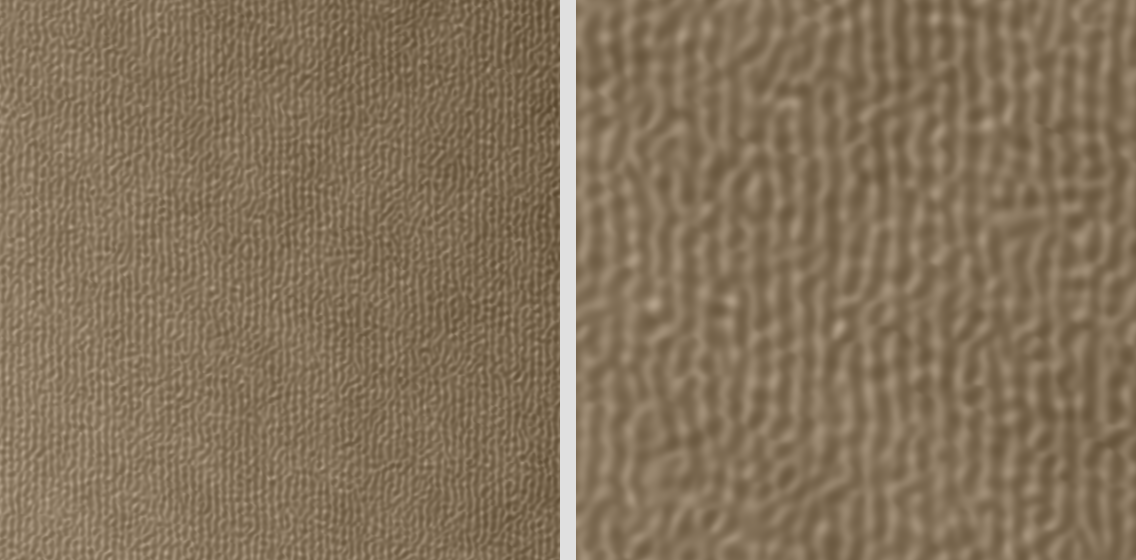
Left: the whole. Right: its middle third, enlarged.
A WebGL 1 fragment shader for this texture:

```glsl
precision highp float;
// Draws a tan ribbed fabric: fine vertical cords broken up into short, slanted, soft-edged grains.

uniform vec2 u_resolution;

const float TAU = 6.2831853;
const float RIB_COUNT = 71.0;        // cords across the canvas
const float RIBS_PER_CELL = 1.5;     // size of a grain cell, in cords
const vec3 CLOTH = vec3(0.516, 0.445, 0.350);
const vec3 LIGHT_TINT = vec3(1.0, 1.0, 1.02);

vec3 hash3(vec2 p) {
  vec3 h = fract(p.xyx * vec3(0.1031, 0.1030, 0.0973));
  h += dot(h, h.yxz + 33.33);
  return fract((h.xxy + h.yzz) * h.zyx);
}

vec2 unitVector(float turns) {
  return vec2(cos(TAU * turns), sin(TAU * turns));
}

// Smooth value noise in -1..1
float valueNoise(vec2 p) {
  vec2 cell = floor(p);
  vec2 f = fract(p);
  f = f * f * (3.0 - 2.0 * f);
  float low = mix(hash3(cell).x, hash3(cell + vec2(1.0, 0.0)).x, f.x);
  float high = mix(hash3(cell + vec2(0.0, 1.0)).x, hash3(cell + 1.0).x, f.x);
  return 2.0 * mix(low, high, f.y) - 1.0;
}

// One short wave packet as a phasor; its ridges lean right by the angle lean
vec2 grain(vec2 offset, float lean, float phase, float frequency) {
  float envelope = exp(-4.0 * dot(offset, offset));
  vec2 across = vec2(cos(lean), -sin(lean));
  return envelope * unitVector(frequency * dot(offset, across) + phase);
}

// Cellular sum of wave packets, two in every cell, with leans in the given range
vec2 grainField(vec2 p, float frequency, vec2 leanRange) {
  vec2 cell = floor(p);
  vec2 total = vec2(0.0);
  for (int j = -1; j <= 1; j++) {
    for (int i = -1; i <= 1; i++) {
      vec2 id = cell + vec2(float(i), float(j));
      for (int k = 0; k < 2; k++) {
        vec2 seed = id + 137.0 * float(k);
        vec3 place = hash3(seed + 11.0);
        vec3 style = hash3(seed + 71.0);
        float lean = mix(leanRange.x, leanRange.y, style.x);
        float pitch = frequency * mix(0.85, 1.15, style.z);
        total += grain(p - id - place.xy, lean, style.y, pitch);
      }
    }
  }
  return total;
}

// Regular cords as a phasor, wavering slightly and fading in patches
vec2 cords(vec2 p) {
  float waver = 0.06 * sin(p.y * 0.9 + p.x * 0.4) + 0.10 * valueNoise(p * 0.35);
  float strength = 0.85 + 0.4 * valueNoise(p * 0.16 + 40.0);
  return strength * unitVector(p.x + waver);
}

// Partly evens out the height of the waves
float weave(vec2 phasor) {
  return phasor.x / sqrt(dot(phasor, phasor) + 0.8);
}

// Broad light falling from the lower left, with uneven pile
float shading(vec2 uv) {
  float slope = 0.080 * (0.5 - uv.x) + 0.032 * (0.5 - uv.y);
  float edge = 0.012 * smoothstep(0.84, 1.0, uv.x);
  float mottle = 0.010 * valueNoise(uv * 11.0) + 0.016 * valueNoise(uv * 27.0 + 5.0);
  return slope - edge + mottle;
}

void main() {
  vec2 uv = gl_FragCoord.xy / u_resolution;
  vec2 ribs = uv * RIB_COUNT;
  vec2 cells = ribs / RIBS_PER_CELL;

  vec2 slanted = grainField(cells, RIBS_PER_CELL, vec2(-0.3, 1.1));
  vec2 beads = grainField(cells + 300.0, RIBS_PER_CELL * 0.8, vec2(0.7, 2.0));
  float relief = weave(cords(ribs) + slanted) + 0.45 * beads.x;
  relief += 0.16 * (relief * relief - 0.33);     // brighter crests
  float pile = valueNoise(ribs * 0.8 + 17.0);    // lighter and darker grains
  float light = shading(uv) + 0.073 * relief + 0.012 * pile;

  gl_FragColor = vec4(clamp(CLOTH + LIGHT_TINT * light, 0.0, 1.0), 1.0);
}
```
